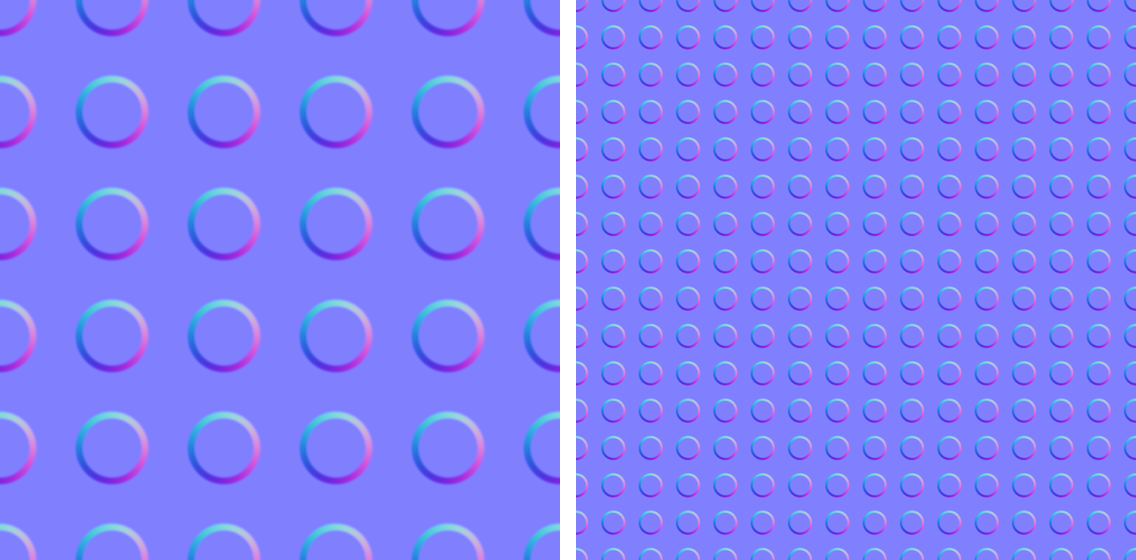
Left: one tile. Right: repeated 3 by 3.
A Shadertoy shader for this texture map:

```glsl
// Tangent-space normal map of raised discs with rounded rims on a flat sheet.
// A square lattice of cells is folded to its nearest disc centre; the rim band
// tilts the normal outwards, and the unit normal is packed into colour.

#define REPEATS 5.0        // discs across and down, whole so that it tiles
#define RIM_RADIUS 0.294   // middle of the sloped band, in cells
#define RIM_CORE 0.010     // half width of the steepest part, in cells
#define RIM_REACH 0.050    // half width where the slope has faded out
#define TILT 0.70          // sideways length of the normal at the steepest part

// Offset from the nearest lattice point; discs sit on the canvas corners.
vec2 nearestDisc(vec2 cell) {
    return fract(cell + 0.5) - 0.5;
}

// Steepness of the rim, 0 on flat ground to 1 along the band's middle.
float rimSlope(float radius, float pixel) {
    float fromRim = abs(radius - RIM_RADIUS);
    return 1.0 - smoothstep(RIM_CORE, max(RIM_REACH, RIM_CORE + pixel), fromRim);
}

// Unit normal leaning outwards from the disc centre.
vec3 discNormal(vec2 offset, float pixel) {
    float radius = length(offset);
    vec2 outward = offset / max(radius, 1e-4);
    vec2 lean = outward * TILT * rimSlope(radius, pixel);
    return vec3(lean, sqrt(1.0 - dot(lean, lean)));
}

void mainImage(out vec4 fragColor, in vec2 fragCoord) {
    vec2 cell = REPEATS * fragCoord / iResolution.xy;
    float pixel = REPEATS / min(iResolution.x, iResolution.y);

    // Pack the normal from -1..1 into 0..1.
    vec3 normal = discNormal(nearestDisc(cell), pixel);
    fragColor = vec4(0.5 + 0.5 * normal, 1.0);
}
```
